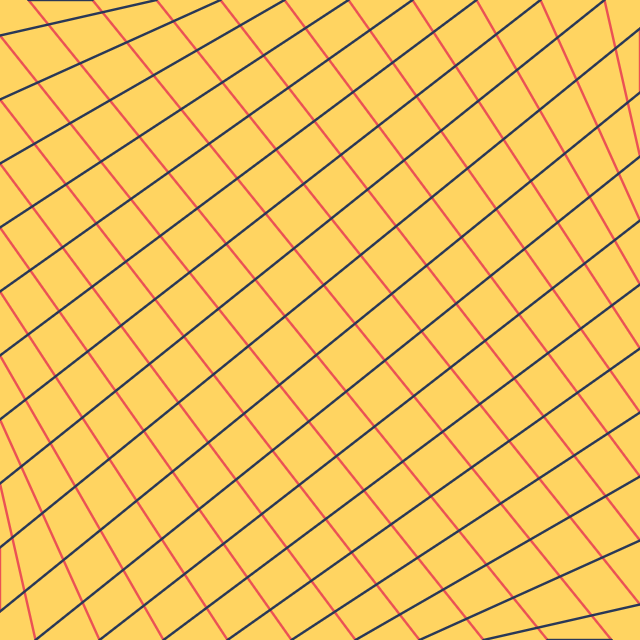
Give the GLSL for this pattern, as a three.js fragment shader.

```glsl
#define PEGS_PER_SIDE 10.0
#define PEG_OFFSET 0.0445
#define LINE_WIDTH 0.0038
#define GROUND vec3(1.0, 0.83, 0.38)
#define RED vec3(0.92, 0.32, 0.33)
#define NAVY vec3(0.16, 0.22, 0.34)

varying vec2 vUv;

// Peg on the square's border, numbered clockwise from the top left
vec2 pegPosition(float index) {
  float s = mod(PEG_OFFSET + index / PEGS_PER_SIDE, 4.0);
  return clamp(vec2(1.5 - abs(s - 1.5), abs(s - 2.5) - 0.5), 0.0, 1.0);
}

float segmentDistance(vec2 p, vec2 a, vec2 b) {
  vec2 ab = b - a;
  float t = clamp(dot(p - a, ab) / dot(ab, ab), 0.0, 1.0);
  return length(p - a - t * ab);
}

// Threads fan out from a pair of neighbouring pegs, one step each way per thread
float threadDistance(vec2 p, float firstPeg) {
  float nearest = 1.0;
  for (float i = 0.0; i < 2.0 * PEGS_PER_SIDE; i++) {
    vec2 a = pegPosition(firstPeg + 1.0 + i);
    vec2 b = pegPosition(firstPeg + 4.0 * PEGS_PER_SIDE - i);
    nearest = min(nearest, segmentDistance(p, a, b));
  }
  return nearest;
}

float stroke(float dist, float pixel) {
  return clamp(0.5 + (0.5 * LINE_WIDTH - dist) / pixel, 0.0, 1.0);
}

void main() {
  float pixel = fwidth(vUv.x);

  // Red threads start at the top right corner, navy ones at the top left
  float red = stroke(threadDistance(vUv, PEGS_PER_SIDE), pixel);
  float navy = stroke(threadDistance(vUv, 0.0), pixel);

  vec3 color = mix(GROUND, RED, red);
  color = mix(color, NAVY, navy);
  gl_FragColor = vec4(color, 1.0);
}
```
